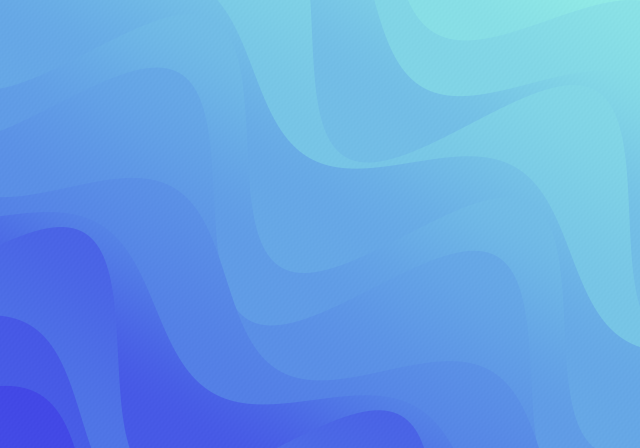
Write a Shadertoy shader that draws this background.

```glsl
const int LAYERS = 11;
const float TAU = 6.2831853;
const float TILT = TAU / 12.0;      // wave axis, sloping down to the right
const float WAVELENGTH = 0.818;     // in canvas heights
const float SHADE_REACH = 0.215;    // half length of each layer's gradient
const float BLUE = 0.90;
const float SKY_NEAR = 0.87;
const float SKY_FAR = 0.92;
const float HATCH_STRENGTH = 0.007;
const float HATCH_COUNT = 110.0;    // strokes per canvas height
const vec2 HATCH_NORMAL = vec2(0.80, 0.60);

// Wave parameters per layer, from upper right to lower left
const float OFFSET[LAYERS] = float[](
    -0.5725, -0.431, -0.286, -0.146, 0.0015, 0.141, 0.287, 0.422, 0.557, 0.716, 0.859);
const float PHASE[LAYERS] = float[](
    1.082, 1.119, 1.048, 0.978, 1.047, 1.042, 1.158, 1.054, 1.035, 1.032, 1.128);
const float AMPLITUDE[LAYERS] = float[](
    0.151, 0.128, 0.204, 0.106, 0.2015, 0.200, 0.118, 0.100, 0.201, 0.121, 0.141);

// Tone at the upper and lower side of each layer
const float LIGHT[LAYERS] = float[](
    0.89, 0.87, 0.84, 0.78, 0.74, 0.66, 0.58, 0.55, 0.39, 0.34, 0.28);
const float DARK[LAYERS] = float[](
    0.83, 0.74, 0.77, 0.655, 0.61, 0.56, 0.50, 0.35, 0.46, 0.38, 0.31);

// Ramp from indigo through sky blue to aqua
vec3 toneColor(float tone) {
    return vec3(0.228 + 0.4 * tone * tone, tone, BLUE);
}

// Approximate signed distance to a sine edge, positive below it
float waveDistance(vec2 p, int i) {
    float k = TAU / WAVELENGTH;
    float angle = k * (p.x - PHASE[i]);
    float edge = OFFSET[i] - AMPLITUDE[i] * sin(angle);
    float slope = AMPLITUDE[i] * k * cos(angle);
    return (p.y - edge) / sqrt(1.0 + slope * slope);
}

// Faint diagonal strokes broken up by a crossing wave
float hatch(vec2 uv) {
    float along = dot(uv, vec2(-HATCH_NORMAL.y, HATCH_NORMAL.x));
    float across = dot(uv, HATCH_NORMAL);
    float strokes = sin(TAU * HATCH_COUNT * across + 2.0 * sin(9.0 * across));
    return strokes * (0.6 + 0.4 * sin(TAU * HATCH_COUNT * 0.8 * along));
}

void mainImage(out vec4 fragColor, in vec2 fragCoord) {
    float pixel = 1.0 / iResolution.y;
    vec2 uv = fragCoord * pixel;
    uv.y = 1.0 - uv.y;

    // x runs along the waves, y across them toward the lower left
    vec2 axis = vec2(cos(TILT), sin(TILT));
    vec2 p = vec2(dot(uv, axis), dot(uv, vec2(-axis.y, axis.x)));

    float tone = mix(SKY_FAR, SKY_NEAR, smoothstep(-0.72, -0.48, p.y));

    // Stack the layers, each shaded across its own wave
    for (int i = 0; i < LAYERS; i++) {
        float shade = smoothstep(-SHADE_REACH, SHADE_REACH, p.y - OFFSET[i]);
        float cover = clamp(0.5 + waveDistance(p, i) / pixel, 0.0, 1.0);
        tone = mix(tone, mix(LIGHT[i], DARK[i], shade), cover);
    }
    fragColor = vec4(toneColor(tone) + HATCH_STRENGTH * hatch(uv), 1.0);
}
```
